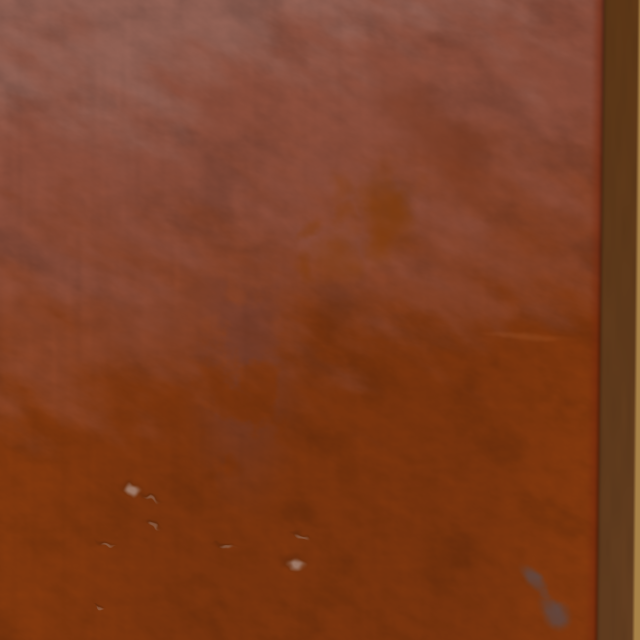
A three.js fragment shader for this texture:

```glsl
// Worn reddish-brown varnished wood panel with soft haze, stains, chips and a dark edge strip.
varying vec2 vUv;

float hash(vec2 p) {
  return fract(sin(dot(p, vec2(127.1, 311.7))) * 43758.5453);
}

float noise(vec2 p) {
  vec2 i = floor(p), f = fract(p);
  f = f * f * (3.0 - 2.0 * f);
  return mix(mix(hash(i), hash(i + vec2(1.0, 0.0)), f.x),
             mix(hash(i + vec2(0.0, 1.0)), hash(i + 1.0), f.x), f.y);
}

float fbm(vec2 p) {
  float sum = 0.0, amp = 0.5;
  for (int i = 0; i < 5; i++) {
    sum += amp * noise(p);
    p = mat2(1.6, 1.2, -1.2, 1.6) * p + 7.3;
    amp *= 0.5;
  }
  return sum;
}

vec2 rotate(vec2 p, float a) {
  return vec2(cos(a) * p.x + sin(a) * p.y, cos(a) * p.y - sin(a) * p.x);
}

// Soft-edged ellipse: 1 inside, 0 outside
float blob(vec2 p, vec2 radius, float softness) {
  return 1.0 - smoothstep(1.0 - softness, 1.0 + softness, length(p / radius));
}

// Varnish running from deep brown at the bottom to pale haze at the top left
vec3 varnish(vec2 uv) {
  vec2 smear = rotate(uv, -0.45);
  float cloud = fbm(smear * vec2(5.0, 9.0) + 3.0) - 0.48;
  float wisps = fbm(smear * vec2(13.0, 30.0) + 11.0) - 0.48;
  float haze = uv.y - 0.22 * uv.x + 0.115 + 0.26 * cloud + 0.24 * wisps;
  vec3 c = mix(vec3(0.47, 0.20, 0.05), vec3(0.505, 0.25, 0.145), smoothstep(0.36, 0.57, haze));
  c = mix(c, vec3(0.53, 0.295, 0.225), smoothstep(0.54, 0.8, haze));
  c = mix(c, vec3(0.56, 0.37, 0.32), smoothstep(0.82, 1.08, haze));

  // Warm glow along both sides of the lower half
  float sides = smoothstep(0.3, 0.0, uv.x) + smoothstep(0.72, 0.9, uv.x);
  c += vec3(0.03, 0.014, 0.0) * sides * smoothstep(0.7, 0.3, uv.y);

  // Dark mottling and faint violet bruises
  c *= 1.0 - 0.1 * smoothstep(0.45, 0.8, fbm(smear * vec2(12.0, 18.0) + 21.0));
  float bruise = blob(uv - vec2(0.38, 0.43), vec2(0.06, 0.15), 0.9);
  c = mix(c, vec3(0.42, 0.23, 0.19), 0.6 * bruise * smoothstep(0.38, 0.62, fbm(uv * 22.0)));
  return c;
}

void main() {
  vec2 uv = vUv;
  vec3 color = varnish(uv);

  // Fine vertical grain, fading toward the right, and soft mottled texture
  float grain = noise(uv * vec2(130.0, 7.0)) + noise(uv * vec2(65.0, 4.0) + 40.0) - 1.0;
  float weave = noise(uv * vec2(40.0, 140.0)) - 0.5;
  float mottle = fbm(rotate(uv, -0.5) * vec2(40.0, 65.0)) - 0.48;
  color *= 1.0 + 0.03 * grain * (0.9 - 0.6 * uv.x) + 0.02 * weave + 0.11 * mottle;

  // Orange worn-through stains around the upper middle
  vec2 warp = 0.08 * vec2(fbm(uv * 18.0) - 0.5, fbm(uv * 18.0 + 31.0) - 0.5);
  float stain = blob(uv - vec2(0.6, 0.655) + warp, vec2(0.032, 0.056), 0.9);
  for (int i = 0; i < 6; i++) {
    float k = float(i);
    vec2 center = vec2(0.46, 0.55) + vec2(0.12, 0.17) * vec2(hash(vec2(k, 1.0)), hash(vec2(k, 2.0)));
    stain = max(stain, 0.5 * blob(uv - center + warp, vec2(0.016, 0.022) * (0.6 + hash(vec2(k, 3.0))), 1.0));
  }
  color = mix(color, vec3(0.50, 0.23, 0.03), 0.8 * stain * (0.75 + 0.5 * noise(uv * 40.0)));

  // Soft dark shade above and right of the stain
  color = mix(color, vec3(0.45, 0.20, 0.09), 0.5 * blob(rotate(uv - vec2(0.69, 0.77) + warp, -0.8), vec2(0.09, 0.04), 0.95));

  // Faint pale scratch on the right
  vec2 scratch = rotate(uv - vec2(0.82, 0.474) + 0.15 * warp, -0.1);
  color += vec3(0.05, 0.045, 0.04) * blob(scratch, vec2(0.045, 0.004), 0.9);

  // Small pale chips with faint dark rims in the lower part; the first is largest
  for (int i = 0; i < 8; i++) {
    float k = float(i);
    vec2 center = vec2(0.15, 0.03) + vec2(0.36, 0.21) * vec2(hash(vec2(k, 5.0)), hash(vec2(k, 6.0)));
    vec2 p = rotate(uv - center, -0.6 * hash(vec2(k, 7.0)));
    float big = 1.0 - step(1.5, k);
    vec2 radius = mix(vec2(0.010, 0.003), vec2(0.012, 0.009), big) * (0.5 + 0.5 * hash(vec2(k, 8.0)));
    p += 0.008 * (vec2(noise(uv * 110.0), noise(uv * 110.0 + 9.0)) - 0.5);
    color *= 1.0 - 0.15 * blob(p + vec2(0.004, -0.002), radius * 1.4, 0.8);
    color = mix(color, vec3(0.66, 0.53, 0.47), mix(0.45, 0.85, big) * blob(p, radius, 0.7));
  }

  // Blue-grey scuff in the lower right
  vec2 scuff = uv - vec2(0.85, 0.067) + 0.4 * warp;
  float scuffMask = max(blob(rotate(scuff - vec2(-0.016, 0.026), -1.0), vec2(0.023, 0.012), 0.5),
                        blob(rotate(scuff - vec2(0.016, -0.029), -0.8), vec2(0.025, 0.016), 0.5));
  scuffMask = max(scuffMask, 0.6 * blob(rotate(scuff, -1.1), vec2(0.025, 0.007), 0.7));
  color = mix(color, vec3(0.38, 0.28, 0.26), 0.8 * scuffMask * (0.7 + 0.5 * noise(uv * 70.0)));

  // Red lip, dark seam, brown strip and thin tan border at the right
  float edge = uv.x - mix(0.932, 0.943, uv.y);
  color = mix(color, vec3(0.46, 0.15, 0.05), 0.5 * smoothstep(-0.02, -0.003, edge));
  vec3 strip = mix(vec3(0.38, 0.235, 0.12), vec3(0.355, 0.21, 0.085), uv.y);
  strip *= 1.0 + 0.06 * (noise(uv * vec2(120.0, 14.0)) - 0.5);
  color = mix(color, strip, smoothstep(-0.002, 0.004, edge));
  color *= 1.0 - 0.22 * exp(-pow(edge / 0.004, 2.0));
  float border = uv.x - mix(0.988, 0.997, uv.y);
  color = mix(color, vec3(0.66, 0.51, 0.28), smoothstep(-0.002, 0.005, border));

  gl_FragColor = vec4(color, 1.0);
}
```
